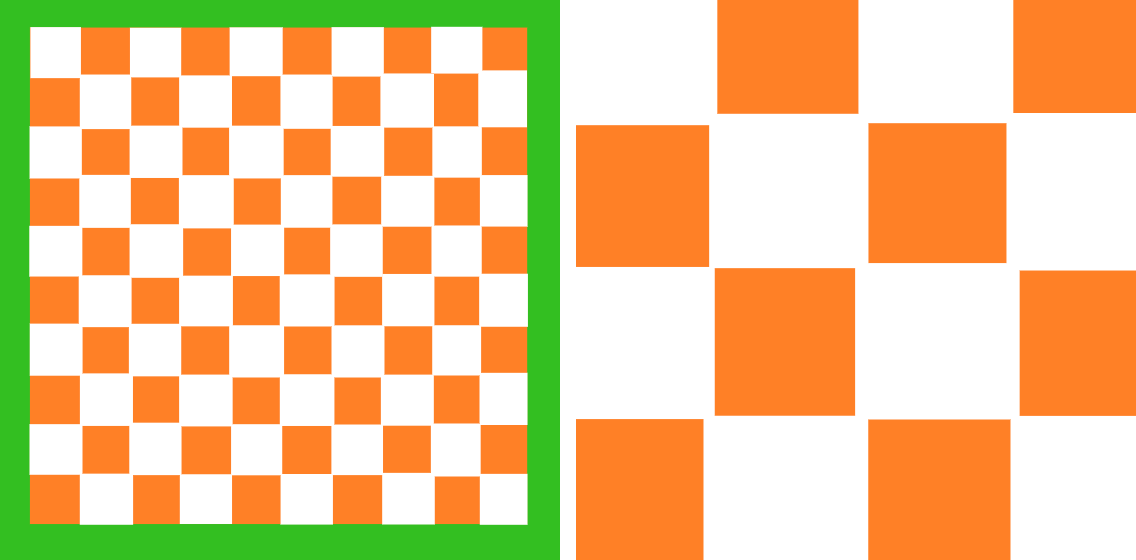
Left: the whole. Right: its middle third, enlarged.
This pattern is drawn by a Shadertoy shader. Its source:

```glsl
// A ten by ten checkerboard on a green frame: white squares, cut slightly
// unevenly, are laid over an orange board. Each square takes its corners from
// gently uneven grid lines, then every edge is nudged by a hash of its cell.

const vec3 GREEN = vec3(0.20, 0.75, 0.13);
const vec3 ORANGE = vec3(1.00, 0.50, 0.15);
const vec3 WHITE = vec3(1.0);

const float CELLS = 10.0;
const vec2 BOARD_MIN = vec2(0.0534, 0.0642);
const vec2 BOARD_MAX = vec2(0.9414, 0.9508);

// Integer hash of a cell and a seed, from 0 to 1.
float hash(vec2 cell, float seed) {
    uint h = uint(cell.x) * 1597u + uint(cell.y) * 51749u + uint(seed) * 7919u + 17u;
    h = h * 747796405u + 2891336453u;
    h = ((h >> ((h >> 28u) + 4u)) ^ h) * 277803737u;
    h = (h >> 22u) ^ h;
    return float(h & 65535u) / 65535.0;
}

// Antialiased coverage of an axis-aligned rectangle.
float rectMask(vec2 p, vec2 lo, vec2 hi, float pixel) {
    vec2 inside = min(p - lo, hi - p);
    return clamp(0.5 + min(inside.x, inside.y) / pixel, 0.0, 1.0);
}

// Grid corner: the last two columns are narrow, the top row line tilts.
vec2 gridCorner(vec2 index, float column) {
    vec2 corner = BOARD_MIN + vec2(0.08997, 0.08866) * index;
    corner.x -= 0.00585 * max(index.x - 8.0, 0.0);
    corner.y += index.y == 9.0 ? 0.0009 * column : 0.0;
    return corner;
}

// Outward nudge of one edge; edges on the frame move less.
float edgeNudge(vec2 cell, float seed, bool onFrame) {
    float r = hash(cell, seed);
    return onFrame ? mix(-0.0010, 0.0014, r) : mix(0.0002, 0.0044, r);
}

// Coverage of the white square in one cell.
float whiteSquare(vec2 p, vec2 cell, float pixel) {
    vec2 lo = gridCorner(cell, cell.x);
    vec2 hi = gridCorner(cell + 1.0, cell.x);
    float last = CELLS - 1.0;
    lo.x -= edgeNudge(cell, 1.0, cell.x == 0.0);
    lo.y -= edgeNudge(cell, 2.0, cell.y == 0.0);
    hi.x += edgeNudge(cell, 3.0, cell.x == last);
    hi.y += edgeNudge(cell, 4.0, cell.y == last);
    return rectMask(p, lo, hi, pixel);
}

// Union of the white squares that can reach this point.
float whiteSquares(vec2 p, float pixel) {
    vec2 home = floor((p - BOARD_MIN) / (BOARD_MAX - BOARD_MIN) * CELLS);
    float mask = 0.0;
    for (int y = -1; y <= 1; y++) {
        for (int x = -1; x <= 1; x++) {
            vec2 cell = home + vec2(x, y);
            bool onBoard = min(cell.x, cell.y) >= 0.0 && max(cell.x, cell.y) < CELLS;
            bool isWhite = mod(cell.x + cell.y, 2.0) > 0.5;
            if (onBoard && isWhite) mask = max(mask, whiteSquare(p, cell, pixel));
        }
    }
    return mask;
}

void mainImage(out vec4 fragColor, in vec2 fragCoord) {
    vec2 p = fragCoord / iResolution.xy;
    float pixel = 1.0 / min(iResolution.x, iResolution.y);

    // Frame, orange board, then the white squares.
    vec3 color = mix(GREEN, ORANGE, rectMask(p, BOARD_MIN, BOARD_MAX, pixel));
    color = mix(color, WHITE, whiteSquares(p, pixel));
    fragColor = vec4(color, 1.0);
}
```
